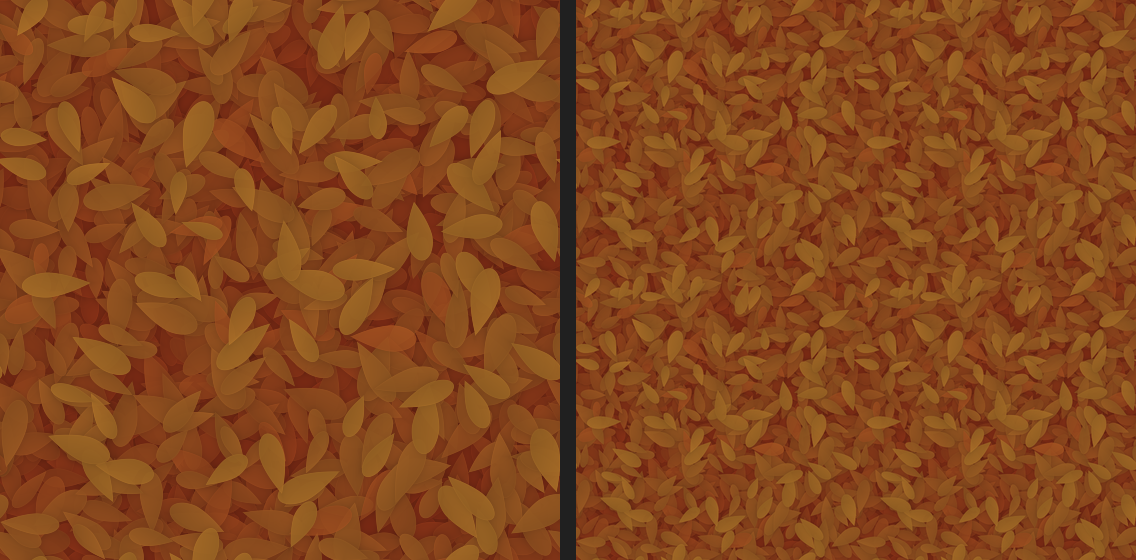
Left: one tile. Right: repeated 2 by 2.
Write a three.js fragment shader that draws this pattern.

```glsl
varying vec2 vUv;

const float GRID = 9.0;
const int LAYERS = 16;
const float TAU = 6.2831853;
const vec3 DEEP = vec3(0.51, 0.175, 0.083);
const vec3 GOLD = vec3(0.565, 0.35, 0.133);
const vec3 EMBER = vec3(0.63, 0.29, 0.12);
const vec3 SUNLIT = vec3(0.035, 0.04, 0.008);

vec3 hash3(vec3 p) {
  p = fract(p * vec3(0.1031, 0.1030, 0.0973));
  p += dot(p, p.yxz + 33.33);
  return fract((p.xxy + p.yxx) * p.zyx);
}

vec2 rotate(vec2 p, float angle) {
  float c = cos(angle), s = sin(angle);
  return vec2(c * p.x + s * p.y, c * p.y - s * p.x);
}

// Approximate distance to a leaf: elliptical base, pointed tip along +x
float leafDistance(vec2 p, float width) {
  const float BASE = 0.75;
  const float TIP = 1.25;
  if (p.x < 0.0) {
    vec2 radii = vec2(BASE, width);
    float k = length(p / radii);
    return k * (k - 1.0) / max(length(p / (radii * radii)), 0.001);
  }
  float u = p.x / TIP;
  float slope = 1.55 * width / TIP * pow(u, 0.55);
  return (abs(p.y) - width * (1.0 - pow(u, 1.55))) / sqrt(1.0 + slope * slope);
}

// Broad periodic drift between dense and sparse areas
float density(vec2 p) {
  return 0.9 + 0.05 * sin(TAU * (p.x + p.y) + 1.0)
             + 0.05 * sin(TAU * (2.0 * p.y - p.x) + 4.0);
}

vec3 leafColor(float height, float tone, float ember) {
  vec3 color = mix(DEEP, GOLD, pow(height, 1.4));
  color += SUNLIT * smoothstep(0.92, 1.0, height);
  color = mix(color, EMBER * mix(0.88, 1.0, height), ember);
  return color * mix(0.975, 1.025, tone);
}

// Paint one leaf with its soft shadow over the ground
vec3 paintLeaf(vec3 ground, vec2 p, vec3 shape, vec3 look, float height) {
  float size = mix(0.037, 0.062, shape.x);
  vec2 q = rotate(p, TAU * shape.y) / size;
  float d = leafDistance(q, mix(0.34, 0.44, shape.z)) * size;

  float ember = step(0.92, look.x) * 0.75;
  vec3 color = leafColor(height, look.y, ember);
  float slant = mix(-0.05, 0.08, look.z);
  color *= 1.0 + slant * q.x + 0.1 * q.y * sign(look.z - 0.5);
  color *= 1.0 + 0.05 * smoothstep(-0.003, 0.0, d);

  ground *= 1.0 - 0.065 * exp(-max(d, 0.0) / 0.006);
  float cover = 1.0 - smoothstep(-0.001, 0.001, d);
  return mix(ground, color, cover * mix(0.92, 0.7, ember));
}

// One sheet of scattered leaves on a wrapping grid
vec3 paintLayer(vec3 color, vec2 uv, float layer, float height) {
  vec2 shift = hash3(vec3(layer, 7.0, 3.0)).xy * GRID;
  vec2 g = uv * GRID + shift;
  vec2 home = floor(g);
  for (int j = -1; j <= 1; j++) {
    for (int i = -1; i <= 1; i++) {
      vec2 cell = home + vec2(float(i), float(j));
      vec3 id = vec3(mod(cell, GRID), layer * 13.0 + 1.0);
      vec3 place = hash3(id + 17.0);
      vec2 center = cell + place.xy;
      if (place.z < density((center - shift) / GRID)) {
        vec2 p = (g - center) / GRID;
        color = paintLeaf(color, p, hash3(id + 41.0), hash3(id + 83.0), height);
      }
    }
  }
  return color;
}

void main() {
  vec3 color = DEEP * 0.95;
  for (int i = 0; i < LAYERS; i++) {
    float layer = float(i);
    color = paintLayer(color, vUv, layer, layer / float(LAYERS - 1));
  }
  gl_FragColor = vec4(color, 1.0);
}
```
